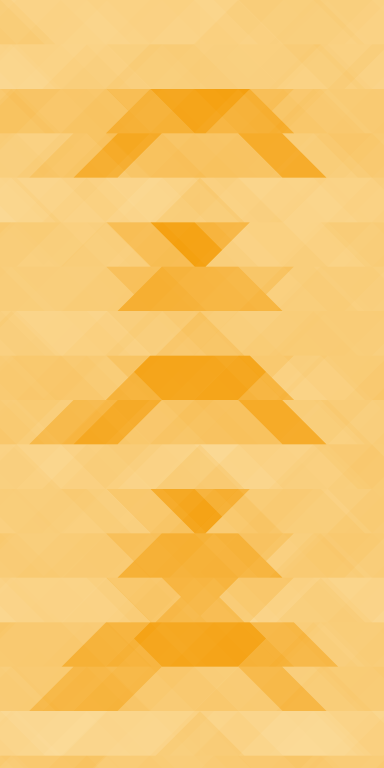
Reproduce this background procedurally as a Shadertoy shader.

```glsl
// Amber bands of overlapping translucent triangles with a repeating arch and gem motif.

float hash(vec2 p) {
    return fract(sin(dot(p, vec2(12.99, 78.23))) * 4375.85);
}

float below(float value, float edge) {
    return step(value, edge);
}

float between(float value, float low, float high) {
    return step(low, value) * step(value, high);
}

// Faint diagonal strips leaning both ways, at several widths
float facets(float x, float v, float row) {
    float sum = 0.0;
    for (int k = 0; k < 3; k++) {
        float layer = float(k);
        float width = 1.0 + 0.7 * layer;
        vec2 lean = vec2(x - v, x + v) / width + 0.13 + 0.37 * layer;
        vec2 cell = floor(lean);
        sum += hash(vec2(cell.x, row + 20.0 * layer)) - 0.5;
        sum += hash(vec2(cell.y + 41.0, row + 20.0 * layer)) - 0.5;
    }
    return sum;
}

// Depth of amber: x counts cells from the axis, y counts rows from the top
float depth(vec2 p) {
    float baseTone[18] = float[18](
        0.25, 0.22, 0.35, 0.30, 0.15, 0.25, 0.29, 0.24, 0.28,
        0.28, 0.22, 0.30, 0.31, 0.19, 0.28, 0.32, 0.18, 0.30);
    float row = clamp(floor(p.y), 0.0, 17.0);
    float v = p.y - row;
    float x = p.x;
    float spread = abs(x) - v;
    float taper = abs(x) + v;
    float left = step(x, 0.0);
    float tone = baseTone[int(row)] - 0.02 * (1.0 - left);
    float shade = facets(x, v, row);
    int motif = int(row) % 6;

    if (row > 1.5 && row < 16.5) {
        if (motif == 2) {
            // Arch crown
            float core = row < 3.0 ? 1.12 : 1.85;
            tone += 0.12 * below(taper, 2.11);
            if (row > 13.0) tone = mix(tone, 0.60, below(spread, 2.11));
            tone = mix(tone, 0.69, below(spread, 1.12));
            tone = mix(tone, 0.91, below(spread, 1.12) * below(taper, core));
        } else if (motif == 3) {
            // Arch legs around a pale opening
            float leg = row > 13.0 ? 0.63 : 0.77;
            float outer = row > 7.0 ? 0.58 : 0.43;
            tone = mix(tone, outer, left * between(spread, 1.85, 2.85));
            tone = mix(tone, leg, between(spread, 0.86, 1.85));
            tone = mix(tone, 0.40, below(spread, 0.86));
        } else if (motif == 5) {
            // Gem crown with a dark slanting facet
            tone = mix(tone, 0.44, below(taper, 2.11) * below(x - v, 1.1) * left);
            tone = mix(tone, 0.62, below(taper, 1.12));
            tone = mix(tone, 0.86, below(taper, 1.12) * between(x - v, -1.12, -0.13));
        } else if (motif == 0) {
            // Gem foot
            tone = mix(tone, 0.46, below(taper, 2.11));
            tone = mix(tone, 0.69, below(spread, 0.86));
        } else if (motif == 1) {
            // Small peak, deepest above the last arch
            float peak = row > 12.0 ? 0.58 : 0.36;
            tone += 0.16 * below(taper, 2.11) * step(12.0, row);
            tone = mix(tone, peak, below(spread, 0.0));
            tone = mix(tone, 0.66, below(taper, 0.86) * step(12.0, row));
        } else {
            // Quiet band
            tone += 0.10 * below(spread, 0.0);
        }
    }
    return clamp(tone + 0.065 * shade, 0.02, 0.98);
}

void mainImage(out vec4 fragColor, in vec2 fragCoord) {
    const vec3 cream = vec3(0.985, 0.875, 0.64);
    const vec3 amber = vec3(0.957, 0.615, 0.03);
    float tone = 0.0;
    // Average nine samples to smooth every edge
    for (int i = 0; i < 9; i++) {
        vec2 offset = (vec2(i % 3, i / 3) - 1.0) / 3.0;
        vec2 uv = (fragCoord + offset) / iResolution.xy;
        tone += depth(vec2(uv.x - 0.521, 1.0 - uv.y) * vec2(8.64, 17.28)) / 9.0;
    }
    fragColor = vec4(mix(cream, amber, tone), 1.0);
}
```
